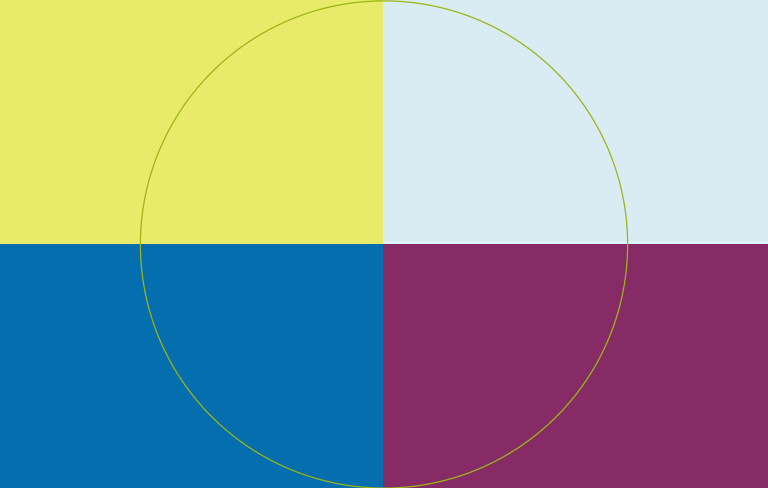
A WebGL 2 fragment shader for this background:

```glsl
#version 300 es
precision highp float;

uniform vec2 u_resolution;
out vec4 fragColor;

#define YELLOW vec3(0.91, 0.918, 0.41)
#define PALE vec3(0.85, 0.927, 0.957)
#define BLUE vec3(0.018, 0.43, 0.685)
#define PLUM vec3(0.527, 0.17, 0.4)
#define LIME vec3(0.61, 0.71, 0.08)
#define SEAM vec2(0.4987, 0.5)
#define RING_CENTER vec2(0.5, 0.499)
#define RING_RADIUS 0.4992
#define RING_WIDTH 0.0026
#define SEAM_SHINE 0.03

// Antialiased step across an edge, one pixel wide
float edge(float dist, float pixel) {
    return clamp(dist / pixel + 0.5, 0.0, 1.0);
}

// Fraction of a pixel covered by a thin band around zero
float band(float dist, float width, float pixel) {
    return edge(dist + 0.5 * width, pixel) - edge(dist - 0.5 * width, pixel);
}

// Four flat quarters meeting at the seam
vec3 quarters(vec2 fromSeam, float pixel) {
    float right = edge(fromSeam.x, pixel);
    float upper = edge(fromSeam.y, pixel);
    vec3 top = mix(YELLOW, PALE, right);
    vec3 bottom = mix(BLUE, PLUM, right);

    // Faint light lip along the upper right seam
    float lip = band(fromSeam.y - 0.003, 0.004, pixel);
    return mix(bottom, top + SEAM_SHINE * lip * right, upper);
}

void main() {
    // Lengths are measured in canvas heights
    float pixel = 1.0 / u_resolution.y;
    vec2 aspect = vec2(u_resolution.x * pixel, 1.0);
    vec2 uv = gl_FragCoord.xy / u_resolution;

    vec3 color = quarters((uv - SEAM) * aspect, pixel);

    // Thin circle touching the top and bottom
    float ringDist = length((uv - RING_CENTER) * aspect) - RING_RADIUS;
    color = mix(color, LIME, band(ringDist, RING_WIDTH, pixel));

    fragColor = vec4(color, 1.0);
}
```
